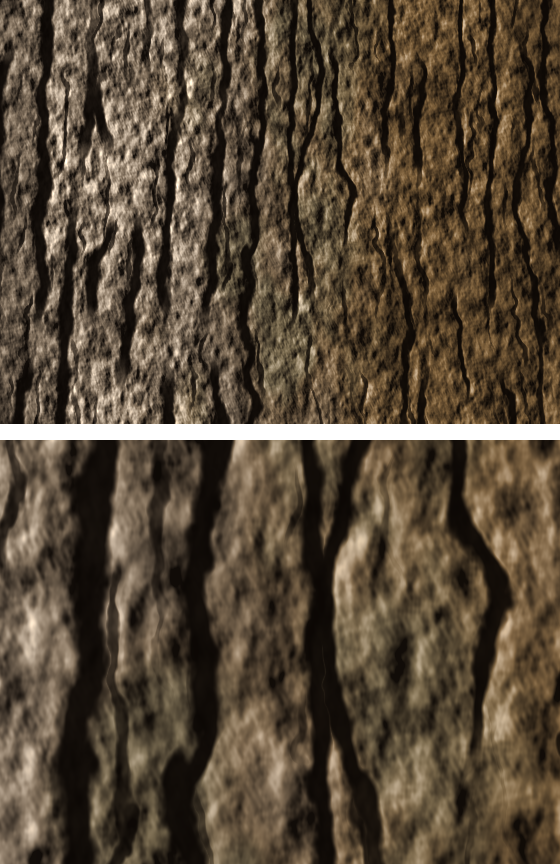
Top: the whole. Bottom: its middle third, enlarged.
Reproduce this texture procedurally as a Shadertoy shader.

```glsl
// Rough tree bark: upright ridges split by dark ragged cracks, grey at left to ochre at right.

#define RIDGES 12.0        // main ridges per canvas height
#define CRACK_LEFT 0.25    // crack half width at the left, in ridges
#define CRACK_RIGHT 0.13   // crack half width at the right, in ridges
#define GRAIN vec2(62.0, 36.0)
#define RELIEF 1.25        // strength of the side light
#define CONTRAST 1.15      // strength of the grain
#define LIGHT_STEP vec2(-0.0042, 0.0026)
#define GREY_BARK vec3(1.0, 0.91, 0.80)
#define BROWN_BARK vec3(1.0, 0.78, 0.48)
#define MOSS_BARK vec3(0.92, 0.90, 0.72)
#define CRACK_COLOR vec3(0.045, 0.028, 0.016)

float hash(vec2 p) {
    return fract(sin(dot(p, vec2(127.1, 311.7))) * 43758.5453);
}

float noise(vec2 p) {
    vec2 i = floor(p), f = fract(p);
    f = f * f * (3.0 - 2.0 * f);
    return mix(mix(hash(i), hash(i + vec2(1, 0)), f.x),
               mix(hash(i + vec2(0, 1)), hash(i + vec2(1, 1)), f.x), f.y);
}

float fbm(vec2 p) {
    float sum = 0.0, amp = 0.53;
    for (int i = 0; i < 4; i++) {
        sum += amp * noise(p);
        p = mat2(0.96, 0.28, -0.28, 0.96) * p * 1.9 + 17.3;
        amp *= 0.5;
    }
    return sum;
}

// Wandering upright cracks: x is the dark opening, y the wide valley around it.
vec2 cracks(vec2 p, float freq, float width, float gaps, float seed) {
    float x = p.x * freq, cell = floor(x);
    vec2 result = vec2(0.0);
    for (int i = -1; i <= 2; i++) {
        float id = cell + float(i);
        float lane = id * 7.31 + seed;
        float center = id + 0.5 * (hash(vec2(id, seed)) - 0.5)
            + 0.75 * (noise(vec2(lane, p.y * freq * 0.32)) - 0.5)
            + 0.25 * (noise(vec2(lane + 40.0, p.y * freq * 1.5)) - 0.5);
        float open = smoothstep(gaps, gaps + 0.35,
            noise(vec2(lane + 90.0, p.y * freq * 0.45)));
        float d = abs(x - center);
        float w = width * (0.3 + 0.7 * open);
        float opening = open * (1.0 - smoothstep(0.4 * w, w, d));
        result = max(result, vec2(opening, open * exp(-11.0 * d * d)));
    }
    return result;
}

// Bark relief: x height, y crack darkness, z grain.
vec3 surface(vec2 p, float across) {
    float grain = fbm(p * GRAIN);
    float lean = mix(0.10, -0.05, smoothstep(0.0, 0.8, across));
    vec2 q = p;
    q.x -= lean * (p.y - 0.5);
    q.x += 0.035 * (noise(p * vec2(5.0, 3.5)) - 0.5);
    q.x += 0.026 * (fbm(p * vec2(42.0, 24.0) + 9.0) - 0.5);

    float width = mix(CRACK_LEFT, CRACK_RIGHT, smoothstep(0.1, 0.65, across));
    vec2 deep = cracks(q, RIDGES, width, 0.12, 3.0);
    vec2 fine = cracks(q + vec2(0.03, 0.0), RIDGES * 2.1, 0.17, 0.5, 57.0);
    float dark = max(deep.x, 0.75 * fine.x);
    float height = 0.85 * grain - 0.55 * deep.y - 0.18 * fine.y - 0.12 * dark;
    return vec3(height, dark, grain);
}

void mainImage(out vec4 fragColor, in vec2 fragCoord) {
    vec2 p = fragCoord / iResolution.y;
    float across = fragCoord.x / iResolution.x;

    // Side light from the upper left
    vec3 bark = surface(p, across);
    float slope = bark.x - surface(p + LIGHT_STEP, across).x;

    // Overall light falls off to the right and at the far left edge
    float light = mix(0.43, 0.32, smoothstep(0.25, 0.6, across));
    light *= 0.72 + 0.28 * smoothstep(0.0, 0.13, across);
    light *= 1.0 - 0.25 * smoothstep(0.8, 1.0, across);
    light *= 0.8 + 0.4 * noise(p * vec2(7.0, 4.0) + 31.0);

    float tone = 1.0 + 2.0 * CONTRAST * (bark.z - 0.5) + 2.0 * RELIEF * slope;
    tone = max(tone, 0.06) * light * (1.0 - 0.94 * bark.y);

    // Grey to ochre, with mossy patches in the middle
    float patches = fbm(p * vec2(9.0, 5.0) + 70.0);
    float brown = smoothstep(0.25, 0.75, across + 0.5 * (patches - 0.5));
    vec3 tint = mix(GREY_BARK, BROWN_BARK, 0.15 + 0.85 * brown);
    float middle = 1.0 - smoothstep(0.05, 0.25, abs(across - 0.5));
    tint = mix(tint, MOSS_BARK, 0.6 * middle * smoothstep(0.45, 0.65, patches));
    tint = mix(tint, vec3(1.0, 0.95, 0.88), 0.6 * smoothstep(0.4, 0.75, tone));

    fragColor = vec4(clamp(CRACK_COLOR + tone * tint, 0.0, 1.0), 1.0);
}
```
